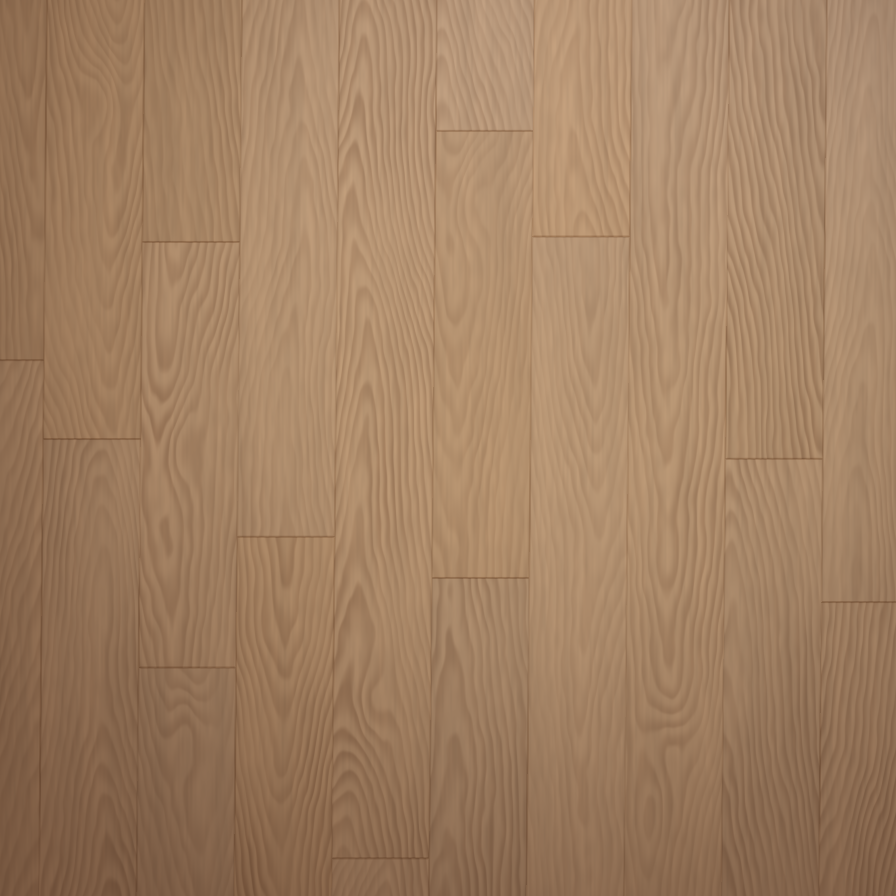
Write a three.js fragment shader that draws this texture.

```glsl
varying vec2 vUv;

const float PLANK_WIDTH = 0.1088;
const float FIRST_SEAM = 0.048;
const float SEAM_LEAN = 0.009;
const float SEAM_HALF = 0.0004;
const float SEAM_SOFT = 0.0014;

const vec3 HONEY = vec3(0.718, 0.584, 0.448);
const vec3 UMBER = vec3(0.475, 0.348, 0.255);
const vec3 GRAIN_TINT = vec3(0.895, 0.865, 0.845);
const vec3 SEAM_TINT = vec3(0.83, 0.77, 0.71);
const vec3 HAZE = vec3(0.008, 0.016, 0.034);

float hash(vec2 p) {
  vec3 q = fract(vec3(p.xyx) * 0.1031);
  q += dot(q, q.yzx + 33.33);
  return fract((q.x + q.y) * q.z);
}

float noise(vec2 p) {
  vec2 i = floor(p);
  vec2 f = fract(p);
  f = f * f * (3.0 - 2.0 * f);
  float low = mix(hash(i), hash(i + vec2(1.0, 0.0)), f.x);
  float high = mix(hash(i + vec2(0.0, 1.0)), hash(i + vec2(1.0, 1.0)), f.x);
  return mix(low, high, f.y);
}

// Selects one of ten column values
float pick(float column, vec4 a, vec4 b, vec2 c) {
  vec4 k = vec4(0.0, 1.0, 2.0, 3.0);
  vec4 inA = 1.0 - step(0.5, abs(k - column));
  vec4 inB = 1.0 - step(0.5, abs(k + 4.0 - column));
  vec2 inC = 1.0 - step(0.5, abs(k.xy + 8.0 - column));
  return dot(a, inA) + dot(b, inB) + dot(c, inC);
}

float jointHeight(float column) {
  return pick(column, vec4(0.598, 0.510, 0.255, 0.401),
    vec4(0.042, 0.355, 0.736, -0.1), vec2(0.488, 0.328));
}

float boardLength(float column) {
  return pick(column, vec4(1.2, 1.2, 0.475, 1.2),
    vec4(1.2, 0.499, 1.2, 1.2), vec2(1.2));
}

// Growth rings: stretched arches, bent by noise and an occasional knot
float growthRings(vec2 p, vec2 board) {
  float heart = (hash(board + 3.1) - 0.5) * 1.1;
  float direction = hash(board + 7.7) < 0.5 ? -1.0 : 1.0;
  float climb = direction * mix(0.9, 2.4, hash(board + 11.3));
  vec2 q = p + board * vec2(17.0, 23.0);

  float x = p.x - heart + 0.22 * (noise(vec2(q.y * 0.55, board.x)) - 0.5);
  float rings = 12.0 * sqrt(x * x + 0.008) + climb * p.y;
  rings += 2.8 * noise(q * vec2(1.4, 0.5));
  rings += 0.9 * noise(q * vec2(4.0, 1.5));
  rings += 0.35 * noise(q * vec2(12.0, 4.5));

  vec2 knot = vec2(heart * 0.6, mix(1.0, 4.0, hash(board + 19.0)));
  vec2 away = (p - knot) * vec2(4.5, 1.9);
  float hasKnot = step(0.6, hash(board + 29.0));
  return rings + hasKnot * 3.0 * exp(-dot(away, away));
}

// Late wood darkens slowly, then ends in a crisper edge
float lateWood(float rings) {
  float f = fract(rings);
  return smoothstep(0.1, 0.75, f) * (1.0 - smoothstep(0.75, 1.0, f));
}

float fibres(vec2 p) {
  float fine = noise(p * vec2(430.0, 20.0)) - 0.5;
  float pores = noise(p * vec2(280.0, 60.0) + 71.0) - 0.5;
  float bands = noise(p * vec2(75.0, 3.0) + 37.0) - 0.5;
  return 0.038 * fine + 0.03 * pores + 0.045 * bands;
}

float seam(float distanceToEdge) {
  return 1.0 - smoothstep(SEAM_HALF, SEAM_HALF + SEAM_SOFT, distanceToEdge);
}

// Room light falls off from the upper right of centre
vec3 litWood(vec2 uv) {
  vec2 away = (uv - vec2(0.62, 0.72)) * vec2(1.0, 0.96);
  float shade = smoothstep(0.2, 0.98, length(away));
  float glow = smoothstep(0.5, 1.0, uv.y) * smoothstep(0.1, 0.6, uv.x);
  return mix(HONEY, UMBER, shade) + HAZE * glow;
}

void main() {
  // Plank layout
  float across = (vUv.x - FIRST_SEAM - SEAM_LEAN * (vUv.y - 0.5)) / PLANK_WIDTH;
  float column = floor(across) + 1.0;
  float span = boardLength(column);
  float along = (vUv.y - jointHeight(column)) / span;
  vec2 board = vec2(column, floor(along) + 5.0);
  vec2 local = vec2(fract(across) - 0.5, fract(along) * span / PLANK_WIDTH);

  // Board tone and grain
  vec3 wood = litWood(vUv);
  wood *= 1.0 + 0.045 * (hash(board + 41.0) - 0.5);
  wood *= 1.0 + vec3(0.01, -0.01, -0.05) * (hash(board + 53.0) - 0.5);
  float strength = mix(0.45, 1.05, hash(board + 61.0));
  strength *= mix(0.35, 1.3, noise(local * vec2(3.0, 0.8) + board * 13.0));
  float grain = lateWood(growthRings(local, board));
  wood *= mix(vec3(1.0), GRAIN_TINT, grain * strength);
  wood *= 1.0 + fibres(vUv + board * 0.37);

  // Long seams and end joints
  float sideEdge = (0.5 - abs(local.x)) * PLANK_WIDTH;
  float endEdge = (0.5 - abs(fract(along) - 0.5)) * span;
  float sideWear = mix(0.2, 0.75, noise(vec2(floor(across + 0.5) * 9.0, vUv.y * 7.0)));
  float gap = max(sideWear * seam(sideEdge), 0.85 * seam(endEdge));
  wood *= mix(vec3(1.0), SEAM_TINT, gap);

  gl_FragColor = vec4(wood, 1.0);
}
```
